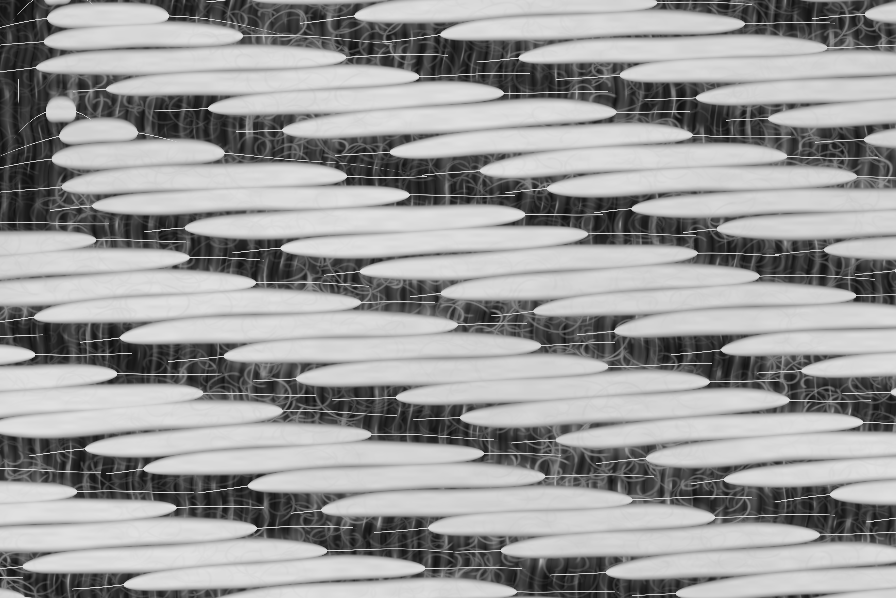
Reproduce this texture procedurally as a WebGL 1 fragment shader.

```glsl
precision highp float;
// Macro of a twill weave: stepped bands of pale yarn over dark vertical threads and curly fuzz.
uniform vec2 u_resolution;

// Lengths are in canvas heights.
#define BAND_GAP 0.207
#define BAND_TOP 0.976
#define BAND_SLOPE 0.2315
#define YARN_STEP 0.146
#define YARN_HALF_LENGTH 0.262
#define YARN_RADIUS 0.0245
#define YARN_TILT 0.045
#define THREAD_WIDTH 0.027
#define HAIR_WIDTH 0.0042
#define YARN_LIGHT 0.845
#define YARN_SEAM 0.48
#define HAIR_LIGHT 0.60

float hash(vec2 p) {
  return fract(sin(dot(p, vec2(12.99, 78.23))) * 43758.5);
}

float noise(vec2 p) {
  vec2 cell = floor(p);
  vec2 f = fract(p);
  f = f * f * (3.0 - 2.0 * f);
  float low = mix(hash(cell), hash(cell + vec2(1.0, 0.0)), f.x);
  float high = mix(hash(cell + vec2(0.0, 1.0)), hash(cell + 1.0), f.x);
  return mix(low, high, f.y);
}

// Height of the topmost yarn: 1 on its crest, 0 at its edge, negative outside.
float yarnHeight(vec2 p) {
  float band = floor((BAND_TOP - p.y - BAND_SLOPE * p.x) / BAND_GAP + 0.5);
  float phase = hash(vec2(band, 3.7));
  float nearest = floor(p.x / YARN_STEP - phase);
  float height = -3.0;
  for (int i = -3; i <= 4; i++) {
    float index = nearest + float(i);
    vec2 id = vec2(index, band);
    float along = (index + phase) * YARN_STEP;
    float level = BAND_TOP - band * BAND_GAP - BAND_SLOPE * along
                + 0.006 * (hash(id + 5.1) - 0.5);
    float left = along - YARN_HALF_LENGTH + 0.05 * (hash(id + 1.3) - 0.5);
    float right = along + YARN_HALF_LENGTH + 0.07 * (hash(id + 2.9) - 0.5);
    // The upper bands stop at a bare strip on the left.
    if (level > 0.63) left = max(left, 0.06 + 0.045 * hash(id + 7.7));
    float t = (2.0 * p.x - left - right) / max(right - left, 0.001);
    float radius = YARN_RADIUS * (0.92 + 0.16 * hash(id + 4.2))
                 * sqrt(max(0.0, 1.0 - t * t * t * t));
    float bend = YARN_TILT * (p.x - along) - 0.005 * t * t
               + 0.0018 * sin(p.x * 23.0 + index * 2.4);
    float across = (p.y - level - bend) / max(radius, 0.001);
    height = max(height, 1.0 - across * across - 0.1 * t * t);
  }
  return height;
}

// Dark vertical threads with streaks and small glints.
float threads(vec2 p) {
  float x = p.x + 0.003 * sin(p.y * 31.0 + p.x * 9.0) + 0.002 * sin(p.y * 73.0);
  float roundness = abs(sin(x * 3.1416 / THREAD_WIDTH));
  float streak = noise(vec2(x * 150.0, p.y * 10.0));
  float glint = pow(noise(vec2(x * 210.0, p.y * 32.0)), 6.0);
  return 0.06 + 0.22 * roundness * streak + 0.40 * glint * roundness;
}

// One layer of curled hairs: a random arc in each cell.
float hairs(vec2 p, float scale, float seed) {
  vec2 g = p * scale + seed;
  g += 0.12 * sin(g.yx * 2.3 + seed);
  vec2 base = floor(g);
  float light = 0.0;
  for (int j = -1; j <= 1; j++) {
    for (int i = -1; i <= 1; i++) {
      vec2 cell = base + vec2(float(i), float(j));
      vec2 q = g - cell - vec2(hash(cell + seed), hash(cell + seed + 8.3));
      q.y *= 1.35;
      float size = 0.3 + 0.6 * hash(cell + 2.6);
      float turn = 6.2832 * hash(cell + 6.1);
      float distanceToRing = abs(length(q) - size);
      float facing = dot(q, vec2(cos(turn), sin(turn))) / max(length(q), 0.001);
      float line = 1.0 - smoothstep(0.0, HAIR_WIDTH * scale, distanceToRing);
      float arc = smoothstep(-0.2, 0.25, facing);
      light = max(light, line * arc * (0.35 + 0.65 * hash(cell + 9.4)));
    }
  }
  return light;
}

void main() {
  vec2 p = gl_FragCoord.xy / u_resolution.y;
  vec2 bent = p + vec2(0.0, 0.003 * sin(p.x * 7.0 + p.y * 5.0));
  float height = yarnHeight(bent);
  float cover = smoothstep(-0.12, 0.28, height);

  // Threads, then a haze of loose fibre, then single hairs.
  float bareStrip = (1.0 - smoothstep(0.05, 0.12, p.x)) * smoothstep(0.55, 0.63, p.y);
  float clump = smoothstep(0.2, 0.75, noise(p * vec2(9.0, 14.0) + 4.0));
  float fuzz = (0.35 + 0.65 * clump) * (1.0 - 0.75 * bareStrip);
  float tone = threads(p) + 0.13 * fuzz * noise(p * 36.0);
  tone += 0.10 * smoothstep(-2.5, 0.0, height) * fuzz;
  float hair = max(hairs(p, 15.0, 1.7), hairs(p, 21.0, 13.2));
  hair = max(hair, 0.85 * hairs(p, 29.0, 27.5));
  tone = mix(tone, HAIR_LIGHT, hair * fuzz * 0.85);

  // Soft yarn with seams and fine fibres.
  float yarn = mix(YARN_SEAM, YARN_LIGHT, smoothstep(-0.1, 0.8, height));
  yarn += 0.035 * (noise(vec2(p.x * 35.0, p.y * 150.0)) - 0.5);
  yarn += 0.02 * sin(p.x * 4.0 + 1.5 * sin(p.y * 6.0));
  tone = mix(tone, yarn, cover);
  tone = mix(tone, 0.62, 0.12 * hair * clump * cover);
  gl_FragColor = vec4(vec3(tone), 1.0);
}
```
